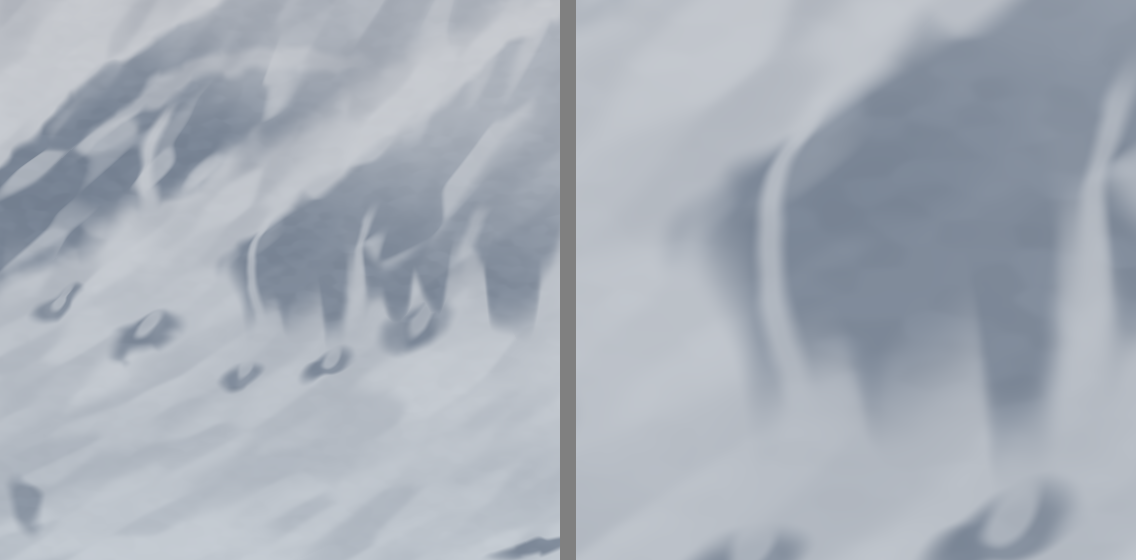
Left: the whole. Right: its middle third, enlarged.
Reproduce this texture procedurally as a WebGL 2 fragment shader.

```glsl
#version 300 es
precision highp float;

uniform vec2 u_resolution;
out vec4 outColor;

vec3 hash3(vec2 c) {
    vec3 h = fract(vec3(c.xyx) * vec3(0.1031, 0.1030, 0.0973));
    h += dot(h, h.yxz + 33.33);
    return fract((h.xxy + h.yzz) * h.zyx);
}

// Smooth cellular noise: cell values blended by distance, from 0 to 1
float cells(vec2 p) {
    vec2 base = floor(p), f = p - base;
    float sum = 0.0, total = 0.0;
    for (int j = -1; j <= 1; j++)
    for (int i = -1; i <= 1; i++) {
        vec2 offset = vec2(i, j);
        vec3 h = hash3(base + offset + 50.0);
        vec2 d = offset + h.xy - f;
        float weight = exp(-6.0 * dot(d, d));
        sum += h.z * weight;
        total += weight;
    }
    return sum / total;
}

// Coordinates running along and across a wind direction
vec2 along(vec2 p, float angle) {
    float c = cos(angle), s = sin(angle);
    return vec2(c * p.x + s * p.y, c * p.y - s * p.x);
}

// Soft elongated spot
float spot(vec2 p, vec2 center, float angle, vec2 size) {
    return 1.0 - smoothstep(0.55, 1.25, length(along(p - center, angle) / size));
}

// Exposed rock above and left of the snow band
float upperSlope(vec2 p) {
    float ridge = 0.69 + 1.05 * p.x - 0.7 * p.x * p.x;
    float mask = smoothstep(-0.012, 0.014, ridge - p.y)
               * smoothstep(-0.025, 0.045, p.y - 0.48 - 0.55 * p.x);
    return mask * mix(0.83, 0.25, smoothstep(0.75, 1.05, p.y + 0.5 * (p.x - 0.3)));
}

// Exposed rock below the band, dissolving downward into streaks
float lowerSlope(vec2 p, float fringe) {
    float ridge = 0.515 + 0.73 * (p.x - 0.37);
    float foot = 0.38 + max(0.9 * (0.5 - p.x), 0.22 * (p.x - 0.5));
    float mask = smoothstep(-0.014, 0.016, ridge - p.y)
               * smoothstep(-0.03, 0.08, p.y - foot - 0.16 * (fringe - 0.4));
    return mask * mix(0.83, 0.28, smoothstep(0.5, 0.95, p.y + 0.3 * (p.x - 0.5)));
}

// Pale channels running down the slopes
float rivulets(vec2 p) {
    float snow = 0.0;
    for (int i = 0; i < 5; i++) {
        float k = float(i);
        float top = i == 0 ? 0.84 : 0.64;
        float bend = 0.6 * pow(max(p.y - top + 0.15, 0.0), 2.0) * 3.0;
        float x = 0.27 + 0.185 * k + bend + 0.006 * sin(19.0 * p.y + k);
        float width = 0.011 + 0.005 * sin(k * 2.6 + 1.0);
        float line = 1.0 - smoothstep(0.2, 1.5, abs(p.x - x) / width);
        float span = smoothstep(top, top - 0.05, p.y) * smoothstep(top - 0.3, top - 0.2, p.y);
        snow = max(snow, line * span * (0.85 - 0.1 * k));
    }
    return snow;
}

void main() {
    vec2 p = gl_FragCoord.xy / u_resolution;
    vec2 wind = along(p, 0.35 + 0.35 * p.y);

    // Layers of drift, from broad to fine
    float broad = cells(wind * vec2(3.5, 11.0));
    float streak = cells(wind * vec2(8.0, 34.0) + 7.0);
    float fine = cells(p * vec2(42.0, 75.0) + 3.0);
    float fringe = cells(p * vec2(24.0, 5.0) + 11.0);

    // Ragged edges
    vec2 q = p + 0.035 * (vec2(broad, cells(wind * vec2(9.0, 20.0))) - 0.5)
               + 0.016 * (vec2(streak, cells(p * 28.0)) - 0.5);

    // Rock
    float rock = max(upperSlope(q), lowerSlope(q, fringe));
    rock *= 1.0 - 0.65 * smoothstep(0.56, 0.85, streak) * smoothstep(0.35, 0.7, broad);
    rock *= 1.0 - 0.5 * smoothstep(0.55, 0.85, fringe) * smoothstep(0.62, 0.45, p.y);
    rock *= 1.0 - rivulets(q);

    // Drifted tongues across the upper slope
    float tongue = q.y - 0.90 + 1.3 * pow(q.x - 0.5, 2.0);
    rock *= 1.0 - 0.7 * smoothstep(0.028, 0.006, abs(tongue))
                * smoothstep(0.12, 0.25, q.x) * smoothstep(0.68, 0.58, q.x);

    // Loose outcrops below the slopes
    for (int i = 0; i < 5; i++) {
        float k = float(i);
        vec2 center = vec2(0.1 + 0.16 * k, 0.4 + 0.065 * cos(1.2 * k + 0.3));
        vec2 size = vec2(0.062, 0.030) * (0.85 + 0.3 * sin(2.0 * k));
        float hollow = spot(q, center + vec2(0.006, 0.014), 0.9, size * 0.5);
        rock = max(rock, spot(q, center, 0.45, size) * (0.8 - 0.6 * hollow) * (0.65 + 0.5 * fringe));
    }
    rock = max(rock, 0.6 * spot(q, vec2(0.035, 0.09), 2.1, vec2(0.055, 0.03)));
    rock = max(rock, 0.75 * spot(q, vec2(0.97, 0.03), 0.35, vec2(0.09, 0.016)));

    // Shaded snow, bluer toward the bottom
    float shade = 0.55 * broad + 0.45 * streak;
    vec3 snow = mix(vec3(0.685, 0.705, 0.74), vec3(0.775, 0.79, 0.815), smoothstep(0.15, 0.75, shade));
    snow += mix(vec3(-0.008, 0.004, 0.008), vec3(0.004, 0.0, -0.004), p.y);
    vec3 color = mix(snow, vec3(0.425, 0.475, 0.545), rock * (0.88 + 0.2 * broad));
    color += (fine - 0.5) * mix(0.012, 0.035, rock);
    outColor = vec4(color, 1.0);
}
```
